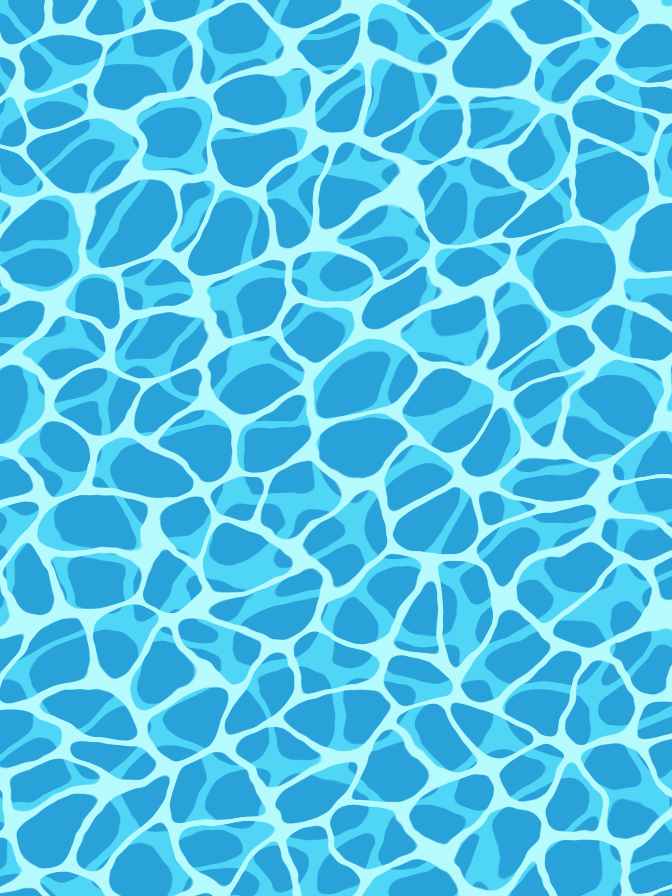
Reproduce this texture procedurally as a Shadertoy shader.

```glsl
// Sunlit pool water: a pale net of light over a dimmer cyan net on flat blue.
// Each net is the rounded border web of a warped Voronoi diagram, tilted
// and stretched along one diagonal.

const vec3 WATER = vec3(0.16, 0.63, 0.85);
const vec3 DEEP_LIGHT = vec3(0.31, 0.84, 0.97);
const vec3 SURFACE_LIGHT = vec3(0.71, 0.98, 0.99);
const float TILT = 0.42;
const vec2 STRETCH = vec2(0.88, 1.13);

vec2 hash2(vec2 p) {
    vec2 q = vec2(dot(p, vec2(127.1, 311.7)), dot(p, vec2(269.5, 183.3)));
    return fract(sin(q) * 43758.5453);
}

// Smooth two-channel value noise, centred on zero
vec2 noise2(vec2 p) {
    vec2 i = floor(p);
    vec2 f = fract(p);
    f = f * f * (3.0 - 2.0 * f);
    vec2 low = mix(hash2(i), hash2(i + vec2(1, 0)), f.x);
    vec2 high = mix(hash2(i + vec2(0, 1)), hash2(i + vec2(1, 1)), f.x);
    return mix(low, high, f.y) - 0.5;
}

float smoothMin(float a, float b, float k) {
    float h = max(k - abs(a - b), 0.0) / k;
    return min(a, b) - 0.25 * k * h * h;
}

vec2 cellPoint(vec2 cell) {
    return cell + 0.5 + 0.88 * (hash2(cell) - 0.5);
}

// Distance to the nearest cell border, with corners filled by the given rounding
float borderDistance(vec2 p, float rounding) {
    vec2 home = floor(p);
    vec2 nearCell = home;
    vec2 nearest = vec2(0.0);
    float best = 1e5;
    for (int y = -1; y <= 1; y++)
    for (int x = -1; x <= 1; x++) {
        vec2 cell = home + vec2(x, y);
        vec2 toPoint = cellPoint(cell) - p;
        float d = dot(toPoint, toPoint);
        if (d < best) {
            best = d;
            nearest = toPoint;
            nearCell = cell;
        }
    }
    float border = 2.0;
    for (int y = -2; y <= 2; y++)
    for (int x = -2; x <= 2; x++) {
        if (x == 0 && y == 0) continue;
        vec2 toPoint = cellPoint(nearCell + vec2(x, y)) - p;
        float d = dot(0.5 * (nearest + toPoint), normalize(toPoint - nearest));
        border = smoothMin(border, d, rounding);
    }
    return border;
}

// Coverage of one net of light; widths are in cells
float lightNet(vec2 uv, float scale, vec2 seed, float halfWidth, float rounding) {
    vec2 along = vec2(cos(TILT), sin(TILT));
    vec2 across = vec2(-along.y, along.x);
    vec2 p = vec2(dot(uv, along), dot(uv, across)) * STRETCH * scale + seed;

    // Broad bends, then a slight hand-drawn wobble
    vec2 bent = p + 0.55 * noise2(p * 0.95 + 7.3) + 0.18 * noise2(p * 2.1 + 3.7);
    bent += 0.035 * noise2(p * 7.0);

    float width = halfWidth * (1.0 + 0.5 * noise2(p * 0.8 + 19.1).x);
    float soft = 0.8 * scale / iResolution.x;
    float d = borderDistance(bent, rounding);
    return 1.0 - smoothstep(width - soft, width + soft, d);
}

void mainImage(out vec4 fragColor, in vec2 fragCoord) {
    vec2 uv = fragCoord / iResolution.x;

    float deep = lightNet(uv, 9.2, vec2(41.3, 17.8), 0.058, 0.26);
    float surface = lightNet(uv, 9.7, vec2(5.6, 63.2), 0.050, 0.20);

    vec3 color = mix(WATER, DEEP_LIGHT, deep);
    color = mix(color, SURFACE_LIGHT, surface);
    fragColor = vec4(color, 1.0);
}
```
